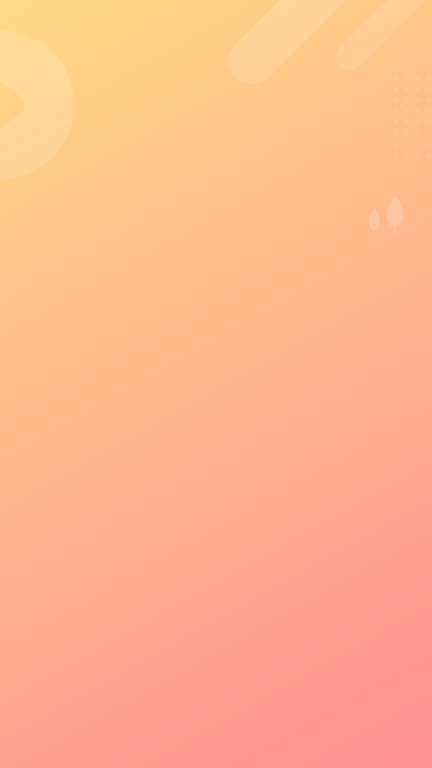
Write a Shadertoy shader that draws this background.

```glsl
// A warm diagonal gradient from yellow to coral, with pale translucent shapes:
// a disc with an arrow cut out, two slanted bars, a dot grid and two leaves.
// Each shape is a distance function in units of the canvas width.

float cover(float d) {
    float px = 0.75 / iResolution.x;
    return 1.0 - smoothstep(-px, px, d);
}

// Bar with a round lower end, running up and right at 45 degrees
float slantedBar(vec2 p, vec2 end, float radius) {
    vec2 dir = vec2(0.70711), q = p - end;
    return length(q - dir * max(dot(q, dir), 0.0)) - radius;
}

// Endless wedge with a rounded tip pointing right
float arrowTip(vec2 p, float radius) {
    vec2 q = vec2(p.x, abs(p.y));
    vec2 edge = vec2(-0.79, 0.613), normal = vec2(0.613, 0.79);
    float d = length(q - edge * max(dot(q, edge), 0.0));
    return d * sign(dot(q, normal)) - radius;
}

// Leaf with a round base and a pointed top; size is half width and height
float leaf(vec2 p, vec2 size) {
    float u = clamp(p.y / size.y, 0.0, 1.0);
    float halfWidth = 2.26 * size.x * sqrt(u) * pow(1.0 - u, 0.7);
    return max(abs(p.x) - halfWidth, abs(p.y - 0.5 * size.y) - 0.5 * size.y);
}

// Square grid of dots that begins at the origin and grows right and down
float dotGrid(vec2 p, float pitch, float radius) {
    vec2 cell = clamp(round(p / pitch), vec2(0.0, -7.0), vec2(3.0, 0.0));
    return length(p - cell * pitch) - radius;
}

void mainImage(out vec4 fragColor, in vec2 fragCoord) {
    vec2 p = fragCoord / iResolution.x;
    vec2 canvas = vec2(1.0, iResolution.y / iResolution.x);

    // Gradient along the diagonal, from upper left to lower right
    vec2 fromCorner = vec2(p.x, canvas.y - p.y);
    float t = dot(fromCorner, canvas) / dot(canvas, canvas);
    vec3 color = mix(vec3(1.0, 0.855, 0.525), vec3(1.0, 0.565, 0.58), t);

    // Disc with arrow cutout
    vec2 q = p - vec2(0.0, 1.535);
    float disc = cover(max(length(q) - 0.172, -arrowTip(q - vec2(0.036, 0.0), 0.022)));
    float veil = 0.13 * disc;

    // Bars
    veil += 0.14 * cover(slantedBar(p, vec2(0.583, 1.637), 0.0535));
    veil += 0.12 * cover(slantedBar(p, vec2(0.809, 1.646), 0.031));

    // Dots
    veil += 0.07 * cover(dotGrid(p - vec2(0.917, 1.597), 0.0255, 0.0055));

    // Leaves on short stems
    for (int i = 0; i < 2; i++) {
        float k = float(i);
        vec2 base = mix(vec2(0.866, 1.245), vec2(0.914, 1.252), k);
        vec2 size = mix(vec2(0.0125, 0.049), vec2(0.019, 0.069), k);
        float stem = max(abs(p.x - base.x) - 0.0015, abs(p.y - base.y) - (base.y - 1.238));
        veil += 0.17 * cover(min(leaf(p - base, size), stem));
    }

    fragColor = vec4(mix(color, vec3(1.0), veil), 1.0);
}
```
